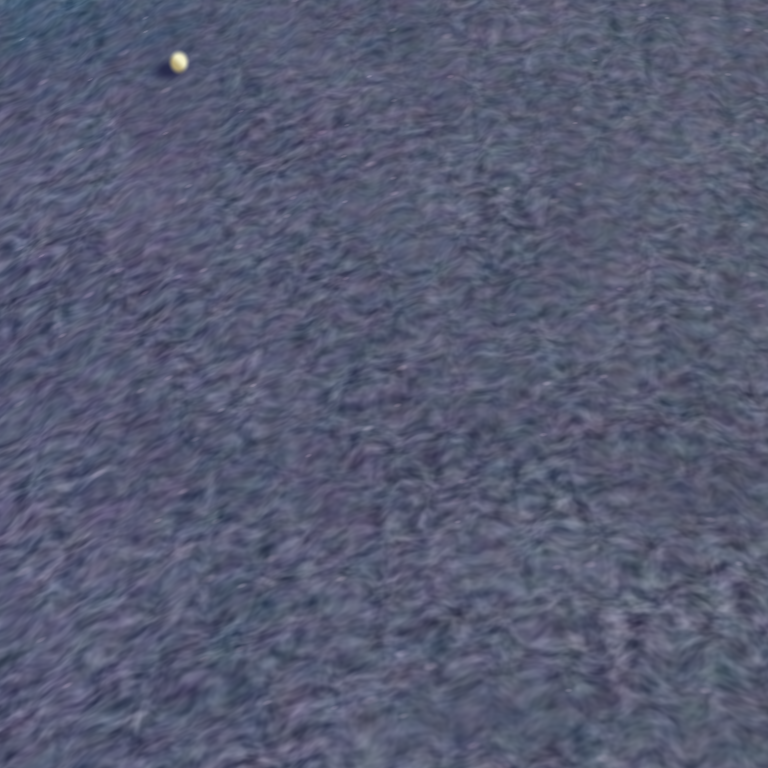
This texture is drawn by a Shadertoy shader. Its source:

```glsl
// Blue-grey gravel ground seen at a shallow angle, with one pale pebble.
// Stretched gradient noise forms the grains; a bent, foreshortened plane
// sets their direction and size, and slow noise tints them.

vec2 hash2(vec2 p) {
    vec3 q = fract(vec3(p.xyx) * vec3(0.1031, 0.1030, 0.0973));
    q += dot(q, q.yzx + 33.33);
    return fract((q.xx + q.yz) * q.zy);
}

float cornerSlope(vec2 cell, vec2 offset) {
    float angle = 6.2832 * hash2(cell + 200.0).x;
    return dot(vec2(cos(angle), sin(angle)), offset);
}

// Gradient noise, standard deviation about 0.2
float noise(vec2 p) {
    vec2 i = floor(p), f = fract(p);
    vec2 w = f * f * (3.0 - 2.0 * f);
    vec2 e = vec2(0.0, 1.0);
    return mix(mix(cornerSlope(i, f), cornerSlope(i + e.yx, f - e.yx), w.x),
               mix(cornerSlope(i + e.xy, f - e.xy), cornerSlope(i + e.yy, f - e.yy), w.x), w.y);
}

// Ground plane: streaks rise on the left, level out on the right, shrink upward
vec2 groundPlane(vec2 uv) {
    float y = uv.y - 0.45 * uv.x + 0.25 * uv.x * uv.x;
    return vec2((uv.x - 0.5) * (0.85 + 0.35 * uv.y), 0.8 * y + 0.25 * y * y);
}

// Sparse light chips, one candidate per cell
float lightChips(vec2 p) {
    vec2 cell = floor(p);
    vec2 pick = hash2(cell + 71.0);
    vec2 centre = 0.35 + 0.3 * hash2(cell + 143.0);
    float d = length((fract(p) - centre) * vec2(1.0, 1.25));
    float size = mix(0.14, 0.34, pick.y);
    return step(0.91, pick.x) * smoothstep(size, size * 0.2, d);
}

void mainImage(out vec4 fragColor, in vec2 fragCoord) {
    vec2 uv = fragCoord / iResolution.xy;
    vec2 ground = groundPlane(uv);

    // Grains, with a slight warp to break up their outlines
    vec2 warp = vec2(noise(ground * 22.0), noise(ground * 22.0 + 57.0));
    vec2 p = ground + 0.012 * warp;
    float grain = 0.62 * noise(p * vec2(38.0, 74.0))
                + 0.50 * noise(p * vec2(66.0, 122.0) + 19.0)
                + 0.22 * noise(p * vec2(130.0, 210.0) + 41.0);
    float patches = noise(uv * vec2(5.0, 6.0) + 8.0) + 0.7 * noise(uv * 13.0 + 31.0);
    float contrast = mix(0.27, 0.17, uv.y) * (1.0 + 0.7 * noise(uv * 7.0 + 90.0));
    float light = contrast * grain + 0.045 * patches;

    // Base colour with violet, green and blue drifts
    vec3 color = vec3(0.340, 0.357, 0.448) + light * vec3(1.0, 0.98, 0.96);
    float tint = noise(ground * vec2(24.0, 40.0) + 11.0) + 0.6 * noise(uv * 8.0 + 63.0);
    color += tint * vec3(0.036, -0.012, 0.006);
    color.b += 0.035 * noise(ground * vec2(30.0, 48.0) + 77.0);
    color += (uv.x - 0.5) * vec3(0.012, 0.016, -0.012);

    // Darker teal in the upper left corner
    float corner = smoothstep(0.35, 0.0, length((uv - vec2(0.05, 1.0)) * vec2(1.0, 2.2)));
    color += corner * vec3(-0.055, 0.005, 0.0);

    // Light pinkish chips
    float chips = lightChips(ground * vec2(26.0, 46.0));
    color += chips * vec3(0.105, 0.085, 0.085);

    // Pale pebble and its shadow
    vec2 toPebble = uv - vec2(0.233, 0.919);
    float shadow = smoothstep(0.024, 0.004, length((toPebble + vec2(0.014, 0.010)) * vec2(0.9, 1.3)));
    color = mix(color, vec3(0.13, 0.14, 0.27), 0.85 * shadow);
    float pebble = smoothstep(0.017, 0.007, length(toPebble * vec2(1.1, 0.95)));
    vec3 pebbleColor = mix(vec3(0.72, 0.66, 0.46), vec3(0.96, 0.95, 0.80),
                           smoothstep(-0.010, 0.006, toPebble.x + toPebble.y));
    color = mix(color, pebbleColor, pebble);

    fragColor = vec4(clamp(color, 0.0, 1.0), 1.0);
}
```
